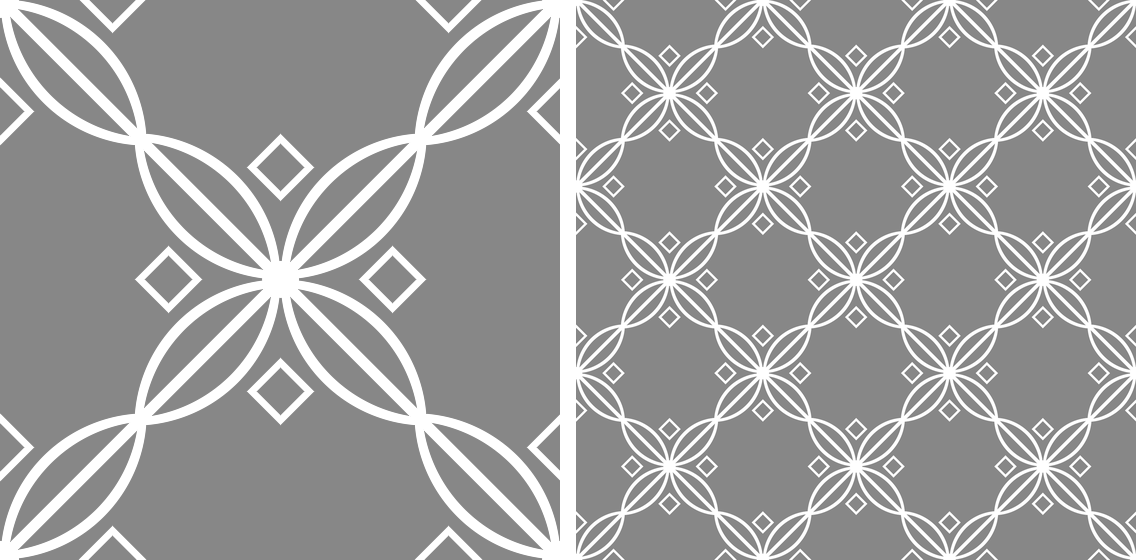
Left, the tile; right, the same tile 3 across and 3 down.
Write a WebGL 2 fragment shader that draws this pattern.

```glsl
#version 300 es
precision highp float;
// Seamless tile of white line rosettes on flat grey: four lens petals on the
// diagonals and four open diamonds on the axes. The same rosette sits at the
// tile corners and at its centre; each is folded into one eighth and drawn once.

uniform vec2 u_resolution;
out vec4 outColor;

const vec3 GREY = vec3(0.53);
const vec3 WHITE = vec3(1.0);

const float PETAL_SIZE = 0.261;      // side of the square holding a petal
const float RIM_SHIFT = 0.0126;      // makes the rim thicker at mid-arc
const float RIM_BASE = 0.001;
const float SPINE_WIDTH = 0.0195;
const float HUB_RADIUS = 0.033;
const float DIAMOND_DISTANCE = 0.2;
const float DIAMOND_OUTER = 0.060;   // half diagonals
const float DIAMOND_INNER = 0.0425;
const vec2 ORIGIN = vec2(0.001, 0.001);

float circle(vec2 p, vec2 center, float radius) {
    return length(p - center) - radius;
}

// Rim between two offset circles; p lies below the diagonal of its quadrant.
float petalRim(vec2 p, float size, float shift, float base) {
    float outer = circle(p, vec2(0.0, size), size);
    float inner = circle(p, vec2(-shift, size + shift), size - base);
    return max(outer, -inner);
}

float diamondFrame(vec2 p, float outer, float inner) {
    float reach = abs(p.x) + abs(p.y);
    return max(reach - outer, inner - reach) * 0.70711;
}

// Signed distance to the rosette repeated once per tile around center.
float rosette(vec2 uv, vec2 center) {
    vec2 q = abs(fract(uv - center + 0.5) - 0.5);
    vec2 p = vec2(max(q.x, q.y), min(q.x, q.y));
    float rim = petalRim(p, PETAL_SIZE, RIM_SHIFT, RIM_BASE);
    float spine = (p.x - p.y) * 0.70711 - 0.5 * SPINE_WIDTH;
    float hub = circle(p, vec2(0.0), HUB_RADIUS);
    float frame = diamondFrame(p - vec2(DIAMOND_DISTANCE, 0.0),
                               DIAMOND_OUTER, DIAMOND_INNER);
    return min(min(rim, spine), min(hub, frame));
}

void main() {
    vec2 uv = gl_FragCoord.xy / u_resolution - ORIGIN;
    float pixel = 1.0 / min(u_resolution.x, u_resolution.y);

    // Corner and centre rosettes
    float d = min(rosette(uv, vec2(0.0)), rosette(uv, vec2(0.5)));

    float ink = 1.0 - smoothstep(-0.6 * pixel, 0.6 * pixel, d);
    outColor = vec4(mix(GREY, WHITE, ink), 1.0);
}
```
